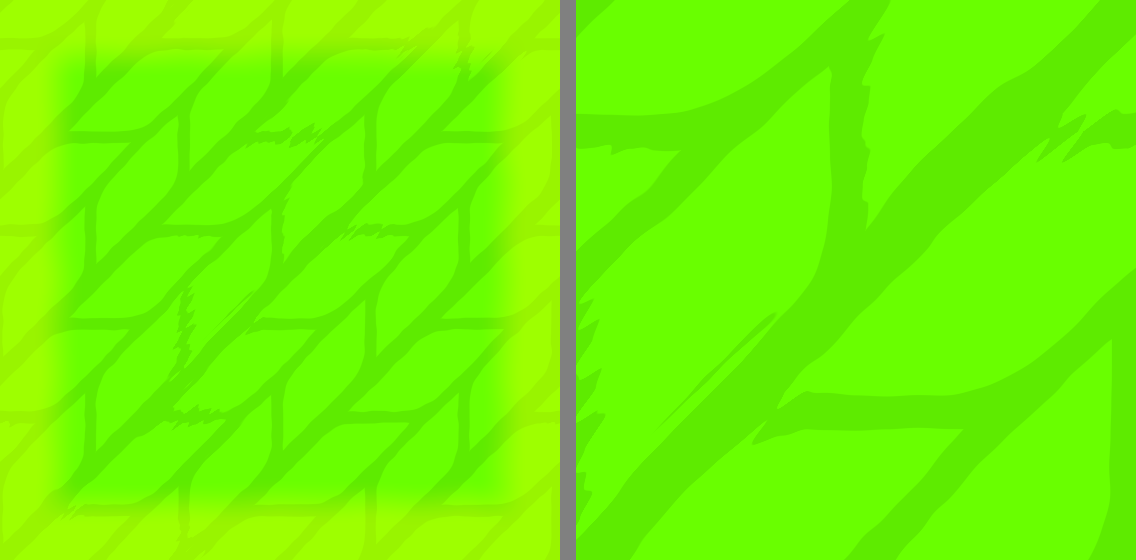
Left, the full canvas; right, a detail of the centre.
Reproduce this pattern procedurally as a WebGL 1 fragment shader.

```glsl
precision highp float;
// Woven leaves: diagonal strips, alternately cut by level and upright bars,
// leave mirrored leaf shapes with rounded shoulders between darker veins.
// Wrapped streak noise scuffs the edges; a soft yellow-green frame tints all.

uniform vec2 u_resolution;

#define REPEATS 3.0
#define BAR_HALF 0.062
#define INNER_EDGE 0.14
#define SHOULDER 0.16
#define BULGE 0.04
#define SCUFF 0.16
#define FRAME_OUTER 0.06
#define FRAME_INNER 0.145
#define LEAF_COLOR vec3(0.41, 1.0, 0.0)
#define VEIN_COLOR vec3(0.37, 0.92, 0.0)
#define FRAME_LEAF vec3(0.62, 1.0, 0.0)
#define FRAME_VEIN vec3(0.60, 0.955, 0.0)

float hash(vec2 p) {
  return fract(sin(dot(p, vec2(127.1, 311.7))) * 43758.5453);
}

// Value noise that repeats after a whole number of cells
float wrapNoise(vec2 p, vec2 period) {
  vec2 i = floor(p) + 0.5;
  vec2 f = fract(p);
  f = f * f * (3.0 - 2.0 * f);
  vec2 lo = mod(i, period);
  vec2 hi = mod(i + 1.0, period);
  return mix(mix(hash(lo), hash(vec2(hi.x, lo.y)), f.x),
             mix(hash(vec2(lo.x, hi.y)), hash(hi), f.x), f.y);
}

float smoothMax(float a, float b, float k) {
  float h = max(k - abs(a - b), 0.0) / k;
  return max(a, b) + h * h * k * 0.25;
}

// Signed distance to a leaf: across runs over the strip, along from bar to bar
float leaf(float across, float along, float outerEdge) {
  float bow = outerEdge + BULGE * sin(3.14159 * along);
  float innerSide = (INNER_EDGE - across) * 0.7071;
  float outerSide = (across - bow) * 0.7071;
  float nearBar = BAR_HALF - along;
  float farBar = along - 1.0 + BAR_HALF;
  return max(smoothMax(innerSide, farBar, SHOULDER),
             smoothMax(outerSide, nearBar, SHOULDER));
}

void main() {
  vec2 uv = gl_FragCoord.xy / u_resolution;
  float span = 2.0 * REPEATS;
  vec2 p = uv * span;
  float slant = p.x - p.y;
  float strip = mod(slant, 2.0);

  // Level leaves and their mirrored upright partners
  float level = leaf(strip, fract(p.y - 0.53), 0.91);
  float upright = leaf(2.0 - strip, fract(p.x + 0.03), 0.86);
  float d = min(level, upright);

  // Ragged edges, with brushed scratches in a few patches
  vec2 grain = vec2(p.x + p.y, slant);
  float rough = wrapNoise(p * 9.0, vec2(span * 9.0)) - 0.5;
  float streak = wrapNoise(grain * vec2(1.0, 22.0), span * vec2(1.0, 22.0)) - 0.5;
  float patchMask = smoothstep(0.68, 0.9, wrapNoise(p * 1.5, vec2(span * 1.5)));
  d += 0.018 * rough + SCUFF * patchMask * streak;

  float aa = span / min(u_resolution.x, u_resolution.y);
  float vein = smoothstep(-0.7 * aa, 0.7 * aa, d);

  // Soft frame, slightly uneven
  vec2 border = min(uv, 1.0 - uv);
  vec2 lift = smoothstep(FRAME_OUTER, FRAME_INNER,
                         border + 0.012 * (wrapNoise(p * 2.0, vec2(span * 2.0)) - 0.5));
  float inside = lift.x * lift.y;

  vec3 leafColor = mix(FRAME_LEAF, LEAF_COLOR, inside);
  vec3 veinColor = mix(FRAME_VEIN, VEIN_COLOR, inside);
  gl_FragColor = vec4(mix(leafColor, veinColor, vein), 1.0);
}
```
